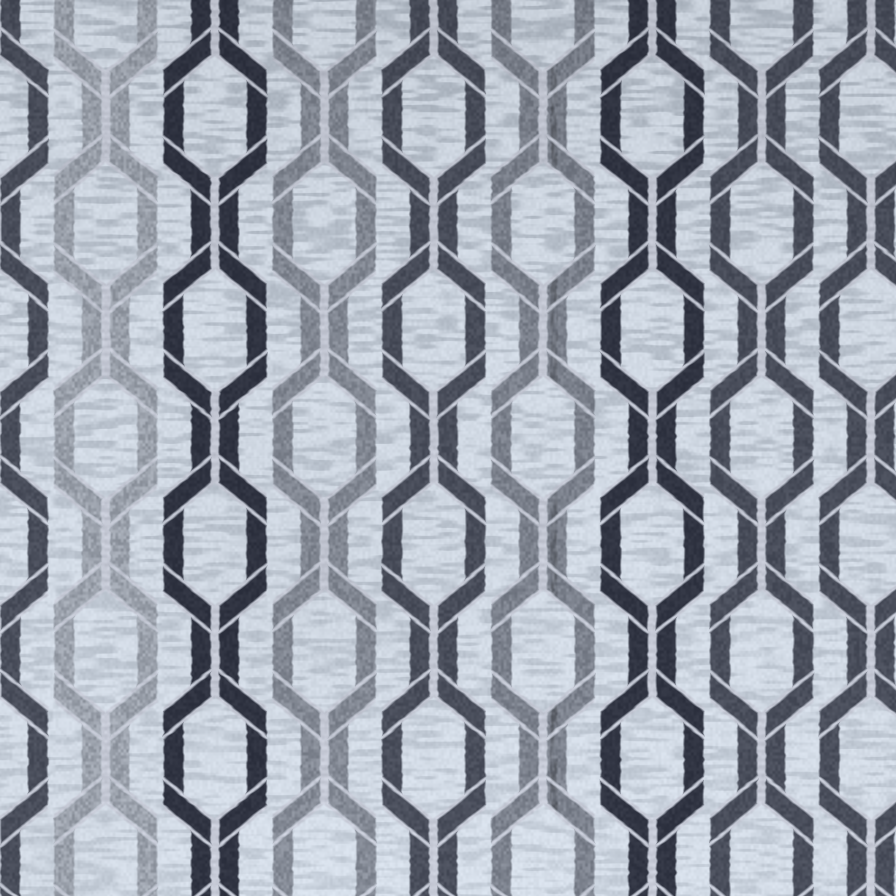
Write a Shadertoy shader that draws this pattern.

```glsl
// Woven fabric with staggered chains of interlaced elongated hexagons in greys.

float hash(vec2 p) {
    vec3 q = fract(vec3(p.xyx) * 0.1031);
    q += dot(q, q.yzx + 33.33);
    return fract((q.x + q.y) * q.z);
}

float noise(vec2 p) {
    vec2 i = floor(p), f = fract(p);
    f = f * f * (3.0 - 2.0 * f);
    return mix(mix(hash(i), hash(i + vec2(1, 0)), f.x),
               mix(hash(i + vec2(0, 1)), hash(i + vec2(1, 1)), f.x), f.y);
}

// Distance to the ribbon pieces; x runs out from the chain axis, s across the slanted band
float ribbons(float x, float s) {
    float side  = max(abs(x - 0.380) - 0.090, s + 0.115);
    float slant = max(abs(x - 0.255) - 0.215, abs(s) - 0.083);
    float stem  = max(abs(x - 0.128) - 0.088, 0.115 - s);
    return min(side, min(slant, stem));
}

// Distance to the pale threads between the pieces
float seams(float x, float s) {
    float axis = max(x - 0.040, -0.099 - s);
    float cuts = max(abs(abs(s) - 0.099) - 0.016, x - 0.470);
    return min(axis, cuts);
}

void mainImage(out vec4 fragColor, in vec2 fragCoord) {
    const float pitch = 0.122;
    const float tones[8] = float[8](0.25, 0.95, 0.03, 0.74, 0.25, 0.68, 0.04, 0.25);
    vec2 p = fragCoord / iResolution.y;
    float soft = 0.008 + 0.6 / (iResolution.y * pitch);

    // Chain columns, every second one shifted by half a repeat
    float column = (p.x + 0.004) / pitch;
    float k = floor(column + 0.5);
    float offset = column - k + 0.014 * (noise(vec2(k * 7.0, p.y * 230.0)) - 0.5);
    float x = abs(offset);
    float y = abs(fract((p.y - 0.870) / 0.2387 + 0.5 * mod(k, 2.0) + 0.5) - 0.5) * 1.956;
    float s = (y - 0.704 + 0.82 * x) * 0.773;

    // Ground cloth with broken horizontal threads, calmer towards the bottom
    float thread = smoothstep(0.35, 0.85, noise(p * vec2(42.0, 235.0)));
    float grain = noise(p * vec2(330.0, 290.0) + 19.0) - 0.5;
    vec3 color = mix(vec3(0.825, 0.858, 0.900), vec3(0.685, 0.720, 0.765),
                     thread * mix(0.55, 0.95, p.y));
    color += 0.05 * grain;

    // Pale seams with a fine ladder stitch
    float stitch = 0.5 + 0.5 * cos(6.2832 * p.y * 115.0);
    vec3 seamColor = vec3(0.73, 0.74, 0.79) + 0.05 * stitch + 0.05 * grain;
    color = mix(color, seamColor, 0.75 * smoothstep(soft, -soft, seams(x, s)));

    // Ribbons in the tone of their column
    float tone = tones[int(mod(k, 8.0))];
    vec3 ribbon = mix(vec3(0.170, 0.185, 0.240), vec3(0.625, 0.650, 0.690), tone);
    ribbon += grain * mix(0.05, 0.16, tone);
    // Dark pulled threads in one column
    float streak = smoothstep(0.045, 0.015, abs(offset - 0.10)) * float(mod(k, 8.0) == 5.0);
    ribbon *= 1.0 - 0.30 * streak * noise(p * vec2(300.0, 90.0));
    color = mix(color, ribbon, smoothstep(soft, -soft, ribbons(x, s)));

    // Uneven daylight
    color *= 1.015 - 0.05 * p.y + 0.03 * (noise(p * 3.0) - 0.5);
    fragColor = vec4(color, 1.0);
}
```
